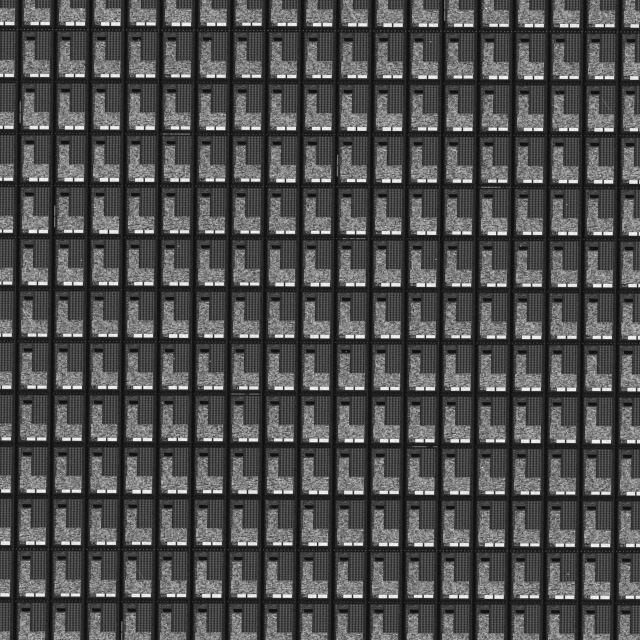
A WebGL 1 fragment shader for this pattern:

```glsl
precision highp float;

uniform vec2 u_resolution;

float hash(vec2 p) {
  vec3 h = fract(p.xyx * 0.1031);
  h += dot(h, h.yzx + 33.33);
  return fract((h.x + h.y) * h.z);
}

float noise(vec2 p) {
  vec2 i = floor(p), f = fract(p);
  f = f * f * (3.0 - 2.0 * f);
  return mix(mix(hash(i), hash(i + vec2(1.0, 0.0)), f.x),
             mix(hash(i + vec2(0.0, 1.0)), hash(i + 1.0), f.x), f.y);
}

// Soft coverage of the rectangle from corner lo to corner hi
float box(vec2 p, vec2 lo, vec2 hi, float soft) {
  vec2 d = min(p - lo, hi - p);
  vec2 cover = smoothstep(-soft, soft, d);
  return cover.x * cover.y;
}

void main() {
  vec2 uv = gl_FragCoord.xy / u_resolution - 0.5;
  uv.y = -uv.y;

  // Slightly skewed grid of dies; each die measures 42.35 by 62.35 units
  vec2 grid = vec2(uv.x + 0.0085 * uv.y, uv.y - 0.004 * uv.x)
            * vec2(18.13, 12.32) + vec2(0.571, 0.569);
  vec2 id = floor(grid);
  vec2 p = fract(grid) * vec2(42.35, 62.35);
  float soft = 0.35 + 350.0 / min(u_resolution.x, u_resolution.y);
  float wear = hash(id + 40.0);

  // Shared circuit texture and grain that differs from die to die
  float shared = noise(p * vec2(0.35, 0.8) + 70.0);
  float grain = noise(p * 0.65 + id * 47.0 + 900.0);
  float fine = noise(p * 1.3 + id * 61.0 + 300.0);

  // Substrate and die frame
  float shade = 0.085 + 0.05 * fine;
  shade = mix(shade, 0.14 + 0.08 * grain,
              box(p, vec2(2.5, 2.0), vec2(38.5, 58.5), soft));
  shade += 0.07 * box(p, vec2(39.0, 1.0), vec2(40.0, 61.0), soft);

  // Dotted contacts along the left side
  float contacts = 0.5 + 0.5 * sin(p.y * 2.0);
  shade += (0.06 + 0.16 * contacts * grain)
         * box(p, vec2(3.5, 3.0), vec2(6.0, 36.0), soft);

  // Striped memory block
  float stripes = 0.5 + 0.5 * sin(p.x * 1.75 + 0.6);
  float memory = 0.19 + 0.15 * stripes + 0.05 * (fine - 0.5)
               + 0.03 * sin(p.y * 2.1);
  shade = mix(shade, memory, box(p, vec2(19.5, 2.5), vec2(36.5, 36.5), soft));

  // Dark control block with a black band
  shade = mix(shade, 0.17 + 0.16 * shared + 0.06 * grain,
              box(p, vec2(6.5, 3.0), vec2(18.5, 14.0), soft));
  shade = mix(shade, 0.07, box(p, vec2(8.0, 8.5), vec2(18.5, 12.5), soft));

  // Mottled L of logic
  float arm = box(p, vec2(6.0, 14.0), vec2(18.0, 38.0), soft);
  float foot = box(p, vec2(4.5, 36.5), vec2(36.3, 53.0), soft);
  float toe = box(p, vec2(5.5, 52.0), vec2(12.0, 56.5), soft);
  float logic = 0.50 + 0.22 * (shared - 0.5) + 0.28 * (grain - 0.5)
              + 0.14 * (fine - 0.5) + 0.04 * (wear - 0.5);
  shade = mix(shade, logic - 0.14, toe);
  shade = mix(shade, logic, max(arm, foot));

  // Two bright pads with uneven lower edges
  float base = 57.2 + 0.9 * (wear - 0.5);
  float pads = max(box(p, vec2(12.5, 53.0), vec2(22.8, base), soft),
                   box(p, vec2(24.5, 53.0), vec2(35.8, base), soft));
  shade = mix(shade, 0.97 - 0.10 * grain, pads);

  // Streets: black lanes and a dotted line whose strength varies by row
  float below = step(31.0, p.y);
  float row = id.y + below;
  float street = abs(p.y - 62.35 * below);
  float lane = min(p.x, 42.35 - p.x);
  shade *= 1.0 - 0.4 * (1.0 - smoothstep(0.6, 0.6 + 2.0 * soft, lane));
  float dots = smoothstep(-0.2, 0.9, sin(p.x * 1.484));
  float line = 1.0 - smoothstep(0.0, 0.5 + soft, street);
  shade += line * dots * (0.05 + 0.16 * hash(vec2(row, 5.0)));

  // Rare pale test marks in the streets
  float across = step(0.965, hash(vec2(id.x + 11.0, row + 23.0)));
  shade += 0.28 * across * line * smoothstep(0.2, 0.6, noise(vec2(p.x * 0.3, row)))
         * box(p, vec2(3.0, -9.0), vec2(39.0, 72.0), soft);
  float upright = step(0.99, hash(id + vec2(71.0, 13.0)));
  shade += 0.38 * upright * box(p, vec2(0.5, 24.0), vec2(2.0, 50.0), soft)
         * (1.0 - 0.6 * box(p, vec2(0.0, 36.0), vec2(3.0, 38.0), soft));

  // Occasional specks and fine scratches
  vec2 speck = p - vec2(6.0, 8.0) - 30.0 * vec2(wear, hash(id + 90.0));
  shade += 0.3 * step(0.9, hash(id + 7.0))
         * (1.0 - smoothstep(0.3, 0.6 + soft, length(speck)));
  float scratch = abs(speck.x - 0.7 * speck.y);
  shade += 0.10 * step(0.95, hash(id + 17.0))
         * (1.0 - smoothstep(0.1, 0.4 + soft, scratch))
         * (1.0 - smoothstep(6.0, 9.0, abs(speck.y)));

  gl_FragColor = vec4(vec3(clamp(shade, 0.0, 1.0)), 1.0);
}
```
